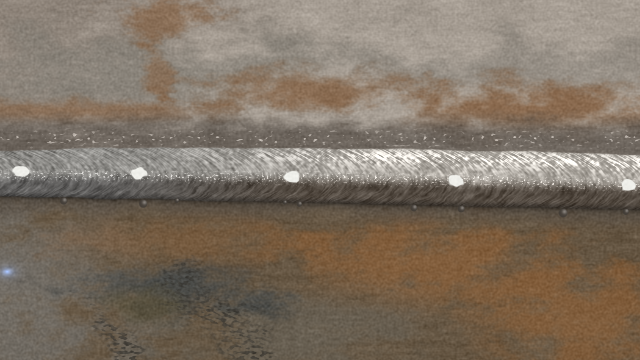
A Shadertoy shader for this texture:

```glsl
// A weld bead running across two rusted steel plates, marked with chalk dots.
// Plates are layered soft patches broken up by gradient noise; the bead is a
// band with its own cross coordinate, where bent noise streaks form ripples.

vec2 hash2(vec2 p) {
    vec3 q = fract(p.xyx * vec3(0.1031, 0.1030, 0.0973));
    q += dot(q, q.yzx + 33.33);
    return fract((q.xx + q.yz) * q.zy);
}

float corner(vec2 cell, vec2 offset) {
    return dot(hash2(cell) * 2.0 - 1.0, offset);
}

float gradientNoise(vec2 p) {
    vec2 i = floor(p), f = fract(p), e = vec2(1, 0);
    vec2 u = f * f * f * (f * (f * 6.0 - 15.0) + 10.0);
    float low = mix(corner(i, f), corner(i + e.xy, f - e.xy), u.x);
    float high = mix(corner(i + e.yx, f - e.yx), corner(i + 1.0, f - 1.0), u.x);
    return mix(low, high, u.y);
}

float fbm(vec2 p) {
    float sum = 0.0, amp = 0.8;
    for (int i = 0; i < 5; i++) {
        sum += amp * gradientNoise(p);
        p = mat2(1.6, 1.2, -1.2, 1.6) * p + 7.3;
        amp *= 0.62;
    }
    return sum;
}

// Soft ellipse whose body is eaten away by noise n.
float patchMask(vec2 p, vec2 center, vec2 radius, float n) {
    return 1.0 - smoothstep(0.15, 1.25, length((p - center) / radius) + n);
}

float beadTop(float x) { return 0.583 + 0.02 * x - 0.016 * x * x; }
float beadBottom(float x) { return 0.455 - 0.021 * x; }

vec3 upperPlate(vec2 p, float n, float streak) {
    vec3 steel = mix(vec3(0.56, 0.52, 0.48), vec3(0.645, 0.61, 0.57), smoothstep(0.2, 0.9, p.x + n * 0.3));
    vec3 rust = vec3(0.54, 0.41, 0.30);
    vec3 c = steel + 0.05 * streak;
    c = mix(c, vec3(0.53, 0.51, 0.475), 0.8 * patchMask(p, vec2(0.45, 0.79), vec2(0.8, 0.13), n));
    c = mix(c, vec3(0.56, 0.535, 0.50), 0.7 * patchMask(p, vec2(1.5, 0.80), vec2(0.6, 0.08), n));
    c = mix(c, rust, 0.85 * patchMask(p, vec2(0.85, 0.745), vec2(0.34, 0.07), n));
    c = mix(c, rust, 0.95 * patchMask(p, vec2(1.5, 0.69), vec2(0.5, 0.085), n));
    c = mix(c, rust, 0.75 * patchMask(p, vec2(0.2, 0.69), vec2(0.5, 0.035), n));
    c = mix(c, rust, 0.75 * patchMask(p, vec2(0.46, 0.95), vec2(0.13, 0.06), n * 1.5));
    c = mix(c, rust, 0.65 * patchMask(p, vec2(0.44, 0.79), vec2(0.045, 0.07), n * 1.5));
    // Heat-darkened strip beside the bead.
    float heat = 1.0 - smoothstep(0.62, 0.70, p.y + 0.04 * n);
    return mix(c, vec3(0.41, 0.38, 0.35) + 0.08 * streak, 0.9 * heat);
}

vec3 lowerPlate(vec2 p, float n, float streak) {
    vec3 rust = vec3(0.52, 0.375, 0.24);
    vec3 c = vec3(0.385, 0.325, 0.25) + 0.06 * streak;
    c = mix(c, vec3(0.45, 0.43, 0.40), 0.95 * patchMask(p, vec2(0.0, 0.17), vec2(0.5, 0.32), n));
    c = mix(c, rust, 0.55 * patchMask(p, vec2(0.55, 0.33), vec2(0.4, 0.09), n));
    c = mix(c, rust, 0.95 * patchMask(p, vec2(1.2, 0.26), vec2(0.46, 0.16), n));
    c = mix(c, rust, 0.9 * patchMask(p, vec2(1.6, 0.11), vec2(0.34, 0.16), n));
    c = mix(c, vec3(0.41, 0.38, 0.33), 0.9 * patchMask(p, vec2(0.85, 0.08), vec2(0.45, 0.14), n));
    c = mix(c, vec3(0.285, 0.295, 0.29), 0.9 * patchMask(p, vec2(0.5, 0.2), vec2(0.3, 0.08), n));
    c = mix(c, vec3(0.37, 0.325, 0.22), 0.6 * patchMask(p, vec2(0.39, 0.155), vec2(0.14, 0.05), n));
    // Broken dark scuffs along two slanting tracks.
    float hatch = smoothstep(-0.05, 0.2, gradientNoise(vec2(p.x * 60.0 + p.y * 30.0, p.y * 120.0)));
    float slant = p.x + p.y * 0.7;
    float track = patchMask(vec2(slant, p.y), vec2(0.68, 0.12), vec2(0.1, 0.18), n)
                + patchMask(vec2(slant, p.y), vec2(0.36, 0.06), vec2(0.06, 0.14), n);
    c = mix(c, vec3(0.22, 0.21, 0.19), 0.7 * hatch * min(track, 1.0));
    c += vec3(0.25, 0.4, 0.7) * exp(-length((p - vec2(0.02, 0.245)) * vec2(1.0, 1.5)) * 75.0);
    // Soot and contact shadow under the bead.
    float gap = beadBottom(p.x) - p.y;
    c = mix(c, vec3(0.37, 0.335, 0.295), 0.75 * (1.0 - smoothstep(0.01, 0.07, gap + 0.03 * n)));
    return c * (1.0 - 0.45 * exp(-max(gap, 0.0) * 110.0));
}

vec3 weldBead(vec2 p, float v, float n) {
    float d = v - 0.45;
    float along = p.x + 0.3 * d * d + 0.012 * n;
    float ripple = 0.7 * gradientNoise(vec2(along * 60.0, v * 4.0))
                 + 0.7 * gradientNoise(vec2(along * 140.0, v * 8.0));
    float rough = gradientNoise(p * vec2(90.0, 110.0));
    float lit = smoothstep(0.28, 0.55, v + 0.05 * n);
    vec3 shade = mix(vec3(0.37, 0.365, 0.36), vec3(0.33, 0.295, 0.26), smoothstep(0.2, 0.9, p.x));
    vec3 face = mix(vec3(0.56, 0.555, 0.54), vec3(0.69, 0.67, 0.64), smoothstep(0.2, 1.2, p.x));
    vec3 c = mix(shade, face, lit) + ripple * mix(0.19, 0.25, lit) + 0.16 * rough * lit + 0.06 * n;
    // Glints on the shoulder and scattered along the crest.
    float shoulder = exp(-pow((v - 0.84) / 0.15, 2.0)) * smoothstep(0.4, 1.1, p.x);
    c += 0.27 * shoulder * smoothstep(-0.2, 0.3, ripple + 0.5 * n + rough * 0.6);
    float speck = smoothstep(0.05, 0.4, gradientNoise(p * vec2(150.0, 190.0)));
    c += 0.35 * speck * exp(-pow(d / 0.1, 2.0));
    return c * mix(0.72, 1.0, smoothstep(0.0, 0.12, v));
}

void mainImage(out vec4 fragColor, in vec2 fragCoord) {
    vec2 p = fragCoord / iResolution.y;
    float px = 1.0 / iResolution.y;
    float n = 1.25 * fbm(p * vec2(6.0, 11.0));
    float streak = fbm(p * vec2(9.0, 55.0) + 20.0);
    float grain = gradientNoise(p * 130.0) + 0.6 * gradientNoise(p * vec2(45.0, 80.0));
    float bottom = beadBottom(p.x) + 0.005 * n, top = beadTop(p.x) + 0.005 * n;
    float v = (p.y - bottom) / (top - bottom);

    vec3 c = p.y > 0.5 ? upperPlate(p, n, streak) : lowerPlate(p, n, streak);
    c += 0.075 * grain + 0.035 * n;
    float flecks = smoothstep(0.18, 0.45, gradientNoise(p * vec2(75.0, 130.0)) + 0.15 * n);
    c += 0.33 * flecks * exp(-pow((p.y - 0.615) / 0.022, 2.0));
    float inside = smoothstep(-px, px, p.y - bottom) * smoothstep(-px, px, top - p.y);
    c = mix(c, weldBead(p, v, n) + 0.05 * grain, inside);

    // Spatter beads scattered along the lower toe.
    for (int i = 0; i < 9; i++) {
        vec2 h = hash2(vec2(i, 17));
        float x = (float(i) + h.x) * 0.2, r = 0.006 + 0.007 * h.y;
        vec2 q = (p - vec2(x, beadBottom(x) - 0.014 * h.y)) / r;
        float ball = 1.0 - smoothstep(0.75, 1.1, length(q));
        c = mix(c, vec3(0.25, 0.23, 0.21) + 0.3 * exp(-4.0 * dot(q - 0.3, q - 0.3)), 0.85 * ball);
    }

    // Chalk dots on the crest.
    float dotX[5] = float[](0.058, 0.385, 0.811, 1.266, 1.745);
    for (int i = 0; i < 5; i++) {
        vec2 q = p - vec2(dotX[i], 0.527 - 0.0235 * dotX[i]);
        float edge = length(q * vec2(0.75, 1.0)) - 0.016 + 0.008 * gradientNoise(p * 60.0);
        c = mix(c, vec3(0.94, 0.94, 0.92) + 0.04 * grain, 1.0 - smoothstep(-px, px, edge));
    }
    fragColor = vec4(clamp(c, 0.0, 1.0), 1.0);
}
```
